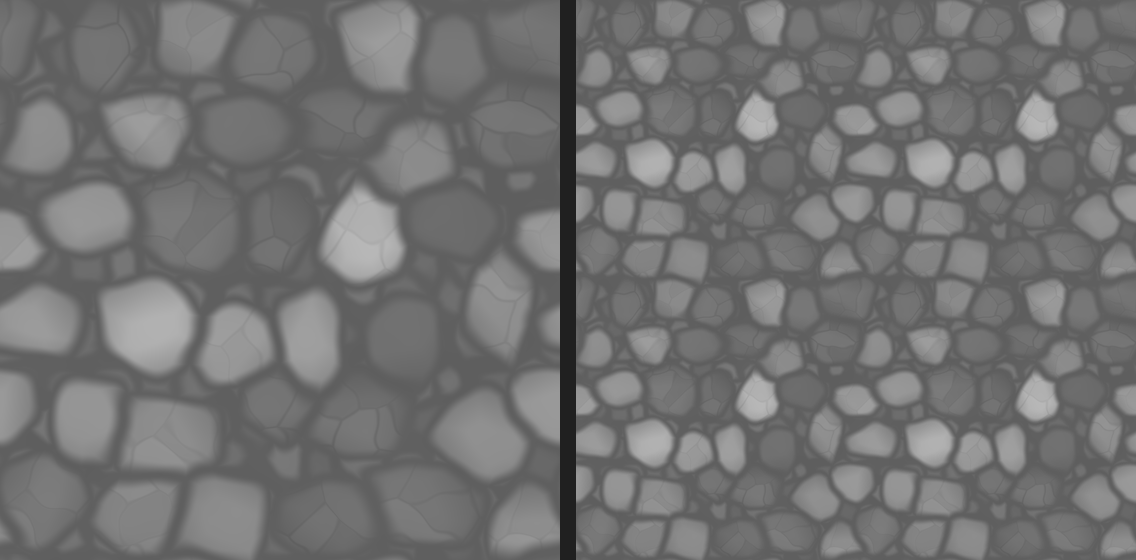
Left: one tile. Right: repeated 2 by 2.
Give the GLSL for this texture map, as a three.js fragment shader.

```glsl
// Tiling height map of a rubble stone wall: faceted stones, hairline cracks, small filler stones.
varying vec2 vUv;

const float TAU = 6.2831853;
const vec2 STONE_GRID = vec2(6.0, 6.0);     // even row counts keep the staggering seamless
const vec2 FILLER_GRID = vec2(13.0, 14.0);
const float JITTER = 0.42;
const float MORTAR = 0.37;
const float STONE_LOW = 0.425;
const float STONE_HIGH = 0.70;
const float FILLER_LOW = 0.40;
const float FILLER_HIGH = 0.47;
const float STONE_BEVEL = 0.021;
const float FILLER_BEVEL = 0.016;
const float FACET_SLOPE = 0.15;
const float CRACK_SCALE = 12.0;
const float CRACK_DEPTH = 0.028;
const float CRACKED_SHARE = 0.5;
const float WOBBLE = 0.007;

struct Stone {
  float dist;   // signed distance to the outline, negative inside
  float depth;  // distance inwards from outline or neighbour
  vec2 local;   // offset from the stone centre
  vec2 size;
  vec2 seed;
};

vec2 hash2(vec2 p) {
  vec3 q = fract(p.xyx * vec3(0.1031, 0.1030, 0.0973));
  q += dot(q, q.yzx + 33.33);
  return fract((q.xx + q.yz) * q.zy);
}

vec2 direction(float angle) { return vec2(cos(angle), sin(angle)); }

float smoothMax(float a, float b, float k) {
  float h = max(k - abs(a - b), 0.0) / k;
  return max(a, b) + h * h * k * 0.25;
}

float corner(vec2 cell, vec2 f, vec2 o, float period) {
  return dot(direction(TAU * hash2(mod(cell + o, period) + 211.0).x), f - o);
}

// Gradient noise that wraps after a whole number of cells
float gradientNoise(vec2 p, float period) {
  p *= period;
  vec2 c = floor(p), f = p - c;
  vec2 w = f * f * f * (f * (f * 6.0 - 15.0) + 10.0);
  vec2 e = vec2(0.0, 1.0);
  return mix(mix(corner(c, f, e.xx, period), corner(c, f, e.yx, period), w.x),
             mix(corner(c, f, e.xy, period), corner(c, f, e.yy, period), w.x), w.y);
}

// Rounded irregular polygon
float outline(vec2 q, vec2 size, vec2 seed) {
  float d = -1.0;
  for (int k = 0; k < 7; k++) {
    vec2 r = hash2(seed + float(k) * 17.0);
    vec2 n = direction(TAU * (float(k) + 0.7 * r.x) / 7.0);
    d = smoothMax(d, dot(q / size, n) - mix(0.82, 1.08, r.y), 0.22);
  }
  return d * min(size.x, size.y);
}

// Nearest stone of a staggered, jittered grid
Stone findStone(vec2 p, vec2 grid, vec2 minSize, vec2 maxSize, float layer) {
  Stone s = Stone(9.0, 0.0, vec2(0.0), vec2(1.0), vec2(0.0));
  float second = 9.0;
  for (int j = -1; j <= 1; j++) {
    float row = floor(p.y * grid.y) + float(j);
    float shift = 0.5 * mod(row, 2.0);
    for (int i = -1; i <= 1; i++) {
      float col = floor(p.x * grid.x - shift) + float(i);
      vec2 seed = mod(vec2(col, row), grid) + layer;
      vec2 q = p - (vec2(col + shift, row) + 0.5 + JITTER * (hash2(seed) - 0.5)) / grid;
      vec2 size = mix(minSize, maxSize, hash2(seed + 57.0)) / grid;
      float d = outline(q, size, seed);
      second = min(second, max(d, s.dist));
      if (d < s.dist) { s.dist = d; s.local = q; s.size = size; s.seed = seed; }
    }
  }
  s.depth = min(-s.dist, 0.5 * (second - s.dist));
  return s;
}

// Drop of the worn, chipped top below its highest plane
float facets(Stone s) {
  vec2 u = s.local / s.size;
  float drop = 0.0;
  for (int k = 0; k < 5; k++) {
    vec2 r = hash2(s.seed + 90.0 + float(k) * 13.0);
    vec2 n = direction(TAU * (float(k) + r.x) / 5.0);
    drop = smoothMax(drop, (dot(u, n) - mix(0.15, 0.75, r.y)) * FACET_SLOPE, 0.008);
  }
  return drop + 0.025 * dot(u, u) + 0.02 * dot(u, hash2(s.seed + 31.0) - 0.5);
}

// Cracks split a stone into chips of slightly different height
float cracks(Stone s, float wobble) {
  vec2 p = s.local * CRACK_SCALE + s.seed * 5.0 + 0.25 * wobble;
  float f1 = 9.0, f2 = 9.0, chip = 0.0;
  for (int j = -1; j <= 1; j++) for (int i = -1; i <= 1; i++) {
    vec2 c = floor(p) + vec2(float(i), float(j));
    vec2 r = hash2(c + 7.0);
    float d = length(c + r - p);
    f2 = min(f2, max(d, f1));
    if (d < f1) { f1 = d; chip = r.x - 0.5; }
  }
  float edge = f2 - f1;
  return 0.04 * chip * smoothstep(0.0, 0.12, edge) - CRACK_DEPTH * (1.0 - smoothstep(0.0, 0.09, edge));
}

void main() {
  float fine = gradientNoise(vUv, 16.0);
  vec2 p = vUv + WOBBLE * vec2(gradientNoise(vUv, 11.0), gradientNoise(vUv + 0.37, 13.0)) + 0.002 * fine;

  // Large stones
  Stone s = findStone(p, STONE_GRID, vec2(0.40, 0.40), vec2(0.70, 0.62), 3.0);
  vec2 tone = hash2(s.seed + 140.0);
  float rise = pow(tone.x, 1.25);
  float top = mix(STONE_LOW, STONE_HIGH, rise) - facets(s) * mix(0.35, 1.1, rise);
  if (tone.y < CRACKED_SHARE) top += cracks(s, fine);
  float stone = mix(MORTAR, top, smoothstep(0.0, STONE_BEVEL, s.depth));

  // Filler stones, kept inside the gaps
  Stone f = findStone(p, FILLER_GRID, vec2(0.38), vec2(0.66), 60.0);
  float fillerTop = mix(FILLER_LOW, FILLER_HIGH, hash2(f.seed + 140.0).x) - 0.25 * facets(f);
  float fillerDepth = min(f.depth, s.dist + 0.004);
  float filler = mix(MORTAR, fillerTop, smoothstep(0.0, FILLER_BEVEL, fillerDepth));

  float height = smoothMax(stone, filler, 0.012);
  height += 0.012 * gradientNoise(vUv, 5.0) + 0.006 * fine;
  gl_FragColor = vec4(vec3(height), 1.0);
}
```
